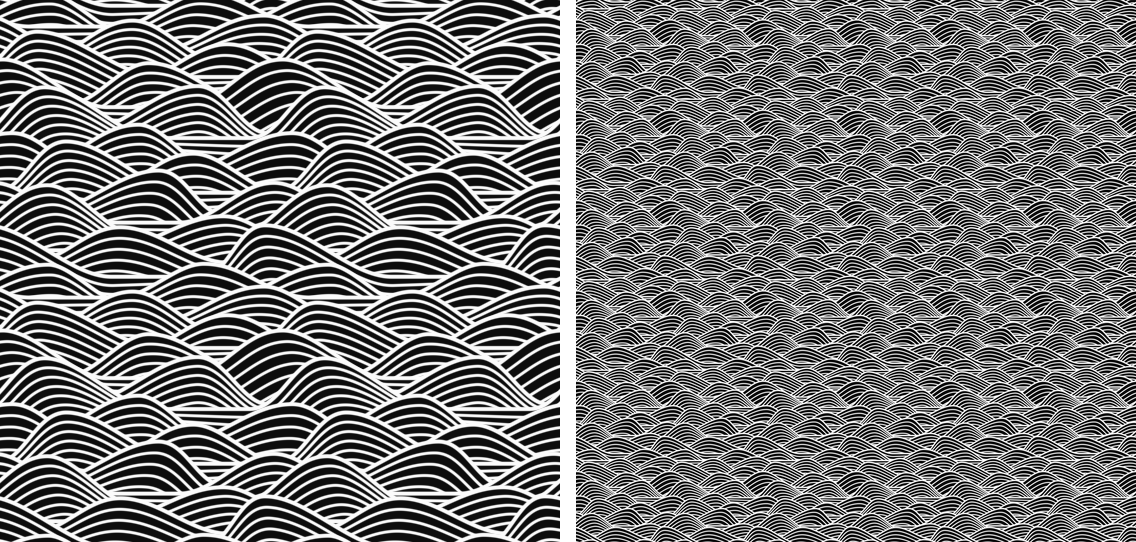
Left, the tile; right, the same tile 3 across and 3 down.
This pattern is drawn by a Shadertoy shader. Its source:

```glsl
// Overlapping rows of striped black and white wave hills, tiling seamlessly.

const float PI = 3.14159265;
const vec2 TILE = vec2(384.0, 372.0);   // the canvas holds two by two tiles
const float ROWS = 10.0;                // rows of hills per tile, two hills each
const vec3 INK = vec3(0.05);
const vec3 PAPER = vec3(0.985);

// Four random values per cell, without sine
vec4 hash4(vec2 cell) {
    vec4 h = fract(cell.xyxy * vec4(0.1031, 0.1030, 0.0973, 0.1099) + 0.37);
    h += dot(h, h.wzxy + 33.33);
    return fract((h.xxyz + h.yzzw) * h.zywx);
}

// Paints one hill over the colour; d is the position relative to its base centre
vec3 paintHill(vec3 color, vec2 d, vec4 shape, vec4 style, float soft) {
    // Sheared, lopsided bell that runs out into a flat trough
    float shear = (style.w - 0.5) * 0.6;
    float x = mod(d.x + shear * d.y + TILE.x * 0.5, TILE.x) - TILE.x * 0.5;
    float leftWidth = mix(95.0, 170.0, shape.x);
    float halfWidth = x < 0.0 ? leftWidth : mix(255.0, 285.0, shape.y) - leftWidth;
    float angle = PI * clamp(x / halfWidth, -1.0, 1.0);
    float bell = 0.5 + 0.5 * cos(angle);
    float bellSlope = -0.5 * PI / halfWidth * sin(angle);

    float height = mix(44.0, 72.0, shape.z);
    float depth = height * bell - d.y;
    float slope = height * bellSlope;
    float edge = depth / length(vec2(slope, slope * shear - 1.0));

    // Stripes follow the profile and draw together towards the flanks
    float pitch = mix(12.0, 16.0, shape.w);
    float lean = (style.x - 0.5) * 0.4;
    float turn = x * 2.0 * PI / TILE.x;
    float gap = pitch * (0.72 + 0.28 * bell + lean * sin(turn));
    float gapSlope = pitch * (0.28 * bellSlope + lean * 2.0 * PI / TILE.x * cos(turn));
    float stripe = depth / gap;
    float tilt = slope - stripe * gapSlope;
    float lineDist = abs(stripe - round(stripe)) * gap
                   / length(vec2(tilt, tilt * shear - 1.0));

    // White outline and inner lines on black
    float black = smoothstep(-soft, soft, min(lineDist - 2.0, edge - 2.7));
    float cover = smoothstep(-soft, soft, edge + 2.7);
    return mix(color, mix(PAPER, INK, black), cover);
}

void mainImage(out vec4 fragColor, in vec2 fragCoord) {
    vec2 p = fragCoord / iResolution.xy * TILE * 2.0;
    float soft = 0.88 * TILE.x * 2.0 / iResolution.x;
    float rowStep = TILE.y / ROWS;
    float nearRow = floor(p.y / rowStep);
    vec3 color = PAPER;

    // From the back rows down to the front ones
    for (int k = 2; k >= -3; k--) {
        float row = nearRow + float(k);
        float id = mod(row, ROWS);
        float flip = step(0.5, hash4(vec2(id, 17.0)).x);
        for (int j = 0; j < 2; j++) {
            float column = mod(float(j) + flip, 2.0);
            vec4 shape = hash4(vec2(id + 3.0, column + 5.0));
            vec4 style = hash4(vec2(id + 29.0, column + 41.0));
            vec2 base = vec2((column + 0.5 * mod(id, 2.0)) * TILE.x * 0.5, row * rowStep);
            base += (style.yz - 0.5) * vec2(64.0, 24.0);
            base.y -= 6.0 * float(j);
            color = paintHill(color, p - base, shape, style, soft);
        }
    }
    fragColor = vec4(color, 1.0);
}
```
